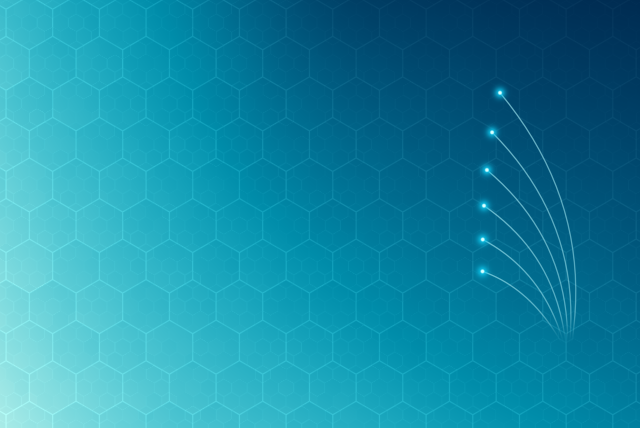
Write a Shadertoy shader that draws this background.

```glsl
// Teal gradient with a nested honeycomb and a fan of thin arcs ending in glowing nodes.

// Brightness of five columns, left to right, each as (bottom, middle, top).
const vec3 COLUMNS[5] = vec3[5](
    vec3(0.92, 0.83, 0.74), vec3(0.79, 0.67, 0.54), vec3(0.70, 0.50, 0.28),
    vec3(0.59, 0.39, 0.205), vec3(0.50, 0.32, 0.17));

const float ASPECT = 1.5;
const vec2 HEX_ORIGIN = vec2(0.6158, 0.5678);
const float HEX_WIDTH = 0.1094;
const float HEX_LINE = 0.0018;
const float HEX_GAIN = 0.11;
const float SMALL_GAIN = 0.05;
const float CELL_TINT = 0.014;

const int ARCS = 6;
const int ARC_STEPS = 20;
const float ARC_LINE = 0.0024;
const vec2 BEND_OUTER = vec2(1.3906, 0.5215);
const vec2 BEND_INNER = vec2(1.2441, 0.3262);
const vec2 ROOT_OUTER = vec2(1.340, 0.199);
const vec2 ROOT_INNER = vec2(1.316, 0.199);
const vec3 ARC_COLOR = vec3(0.62, 0.90, 0.94);
const vec3 GLOW_COLOR = vec3(0.05, 0.80, 0.95);
const vec3 CORE_COLOR = vec3(0.85, 1.0, 1.0);
const float CORE_RADIUS = 0.0042;
const float GLOW_RADIUS = 0.0125;

float hash(vec2 p) {
    return fract(sin(dot(p, vec2(127.1, 311.7))) * 43758.545);
}

// Line of a given width, dimmed rather than lost when thinner than a pixel.
float stroke(float d, float width) {
    float reach = max(width, 1.3 / iResolution.y);
    return (1.0 - smoothstep(0.0, reach, abs(d))) * width / reach;
}

// Smooth brightness field: cubic across the columns, quadratic upward.
float brightness(vec2 uv) {
    float x = clamp(uv.x, 0.0, 0.9999) * 4.0;
    int i = int(x);
    float f = fract(x);
    vec3 b = COLUMNS[i], c = COLUMNS[i + 1];
    vec3 a = i > 0 ? COLUMNS[i - 1] : 2.0 * b - c;
    vec3 d = i < 3 ? COLUMNS[i + 2] : 2.0 * c - b;
    vec3 v = b + 0.5 * f * (c - a + f * (2.0 * a - 5.0 * b + 4.0 * c - d
           + f * (3.0 * (b - c) + d - a)));
    float y = uv.y;
    return dot(v, vec3((1.0 - y) * (1.0 - 2.0 * y), 4.0 * y * (1.0 - y), y * (2.0 * y - 1.0)));
}

// Navy through teal to pale aqua.
vec3 ramp(float level) {
    float high = max(level - 0.55, 0.0);
    float rise = level - 0.24;
    return vec3(high * (0.75 + 2.8 * high), level, 0.39 + rise * (0.992 - 0.343 * rise));
}

// Pointy-top hexagons: xy = offset from the cell centre, zw = cell centre.
vec4 hexCell(vec2 q) {
    vec2 s = vec2(1.0, 1.7320508);
    vec2 a = round(q / s) * s;
    vec2 b = (floor(q / s) + 0.5) * s;
    vec2 centre = length(q - a) < length(q - b) ? a : b;
    return vec4(q - centre, centre);
}

float hexEdge(vec2 v) {
    v = abs(v);
    return 0.5 - max(v.x, dot(v, vec2(0.5, 0.8660254)));
}

// Distance to a quadratic curve in x, curve parameter in y.
vec2 arcDistance(vec2 p, vec2 a, vec2 b, vec2 c) {
    vec2 best = vec2(9.0, 0.0), last = a;
    for (int i = 1; i <= ARC_STEPS; i++) {
        float t = float(i) / float(ARC_STEPS);
        vec2 next = mix(mix(a, b, t), mix(b, c, t), t);
        vec2 e = next - last;
        float h = clamp(dot(p - last, e) / dot(e, e), 0.0, 1.0);
        float d = length(p - last - e * h);
        if (d < best.x) best = vec2(d, t + (h - 1.0) / float(ARC_STEPS));
        last = next;
    }
    return best;
}

void mainImage(out vec4 fragColor, in vec2 fragCoord) {
    vec2 uv = fragCoord / iResolution.xy;
    vec2 p = uv * vec2(ASPECT, 1.0);
    float level = brightness(uv);

    // Honeycomb, with a fainter one at a third of the size inside it
    vec2 q = (p - HEX_ORIGIN) / HEX_WIDTH;
    vec4 big = hexCell(q);
    vec4 small = hexCell(q * 3.0);
    vec2 bigId = round(big.zw * 2.0), smallId = round(small.zw * 2.0);
    float visible = mix(0.35, 1.0, smoothstep(0.15, 0.55, level));
    float corner = smoothstep(0.42, 0.577, length(big.xy));
    level += CELL_TINT * visible * (hash(bigId) - 0.5 + 0.5 * (hash(smallId) - 0.5) - 0.5 * big.y);
    vec3 color = ramp(level);
    float lines = HEX_GAIN * (0.5 + 0.7 * corner) * stroke(hexEdge(big.xy) * HEX_WIDTH, HEX_LINE)
                + SMALL_GAIN * hash(smallId + 7.0) * stroke(hexEdge(small.xy) * HEX_WIDTH / 3.0, HEX_LINE);
    color += vec3(0.8, 1.0, 0.9) * lines * visible;

    // Fan of arcs and their glowing nodes
    for (int i = 0; i < ARCS; i++) {
        float n = float(i), k = n / float(ARCS - 1);
        vec2 node = vec2(1.1309 + 0.041 * pow(1.0 - k, 2.7), 0.7832 - 0.0947 * n + 0.00225 * n * n);
        vec2 arc = arcDistance(p, node, mix(BEND_OUTER, BEND_INNER, k), mix(ROOT_OUTER, ROOT_INNER, k));
        float fade = smoothstep(0.195, 0.28, p.y) * mix(0.85, 0.6, arc.y);
        color = mix(color, ARC_COLOR, stroke(arc.x, ARC_LINE) * fade);
        float d = length(p - node);
        color = mix(color, GLOW_COLOR, 0.9 * exp(-d * d / (GLOW_RADIUS * GLOW_RADIUS)));
        float soft = 1.0 / iResolution.y;
        color = mix(color, CORE_COLOR, 1.0 - smoothstep(CORE_RADIUS - soft, CORE_RADIUS + soft, d));
    }
    fragColor = vec4(clamp(color, 0.0, 1.0), 1.0);
}
```
